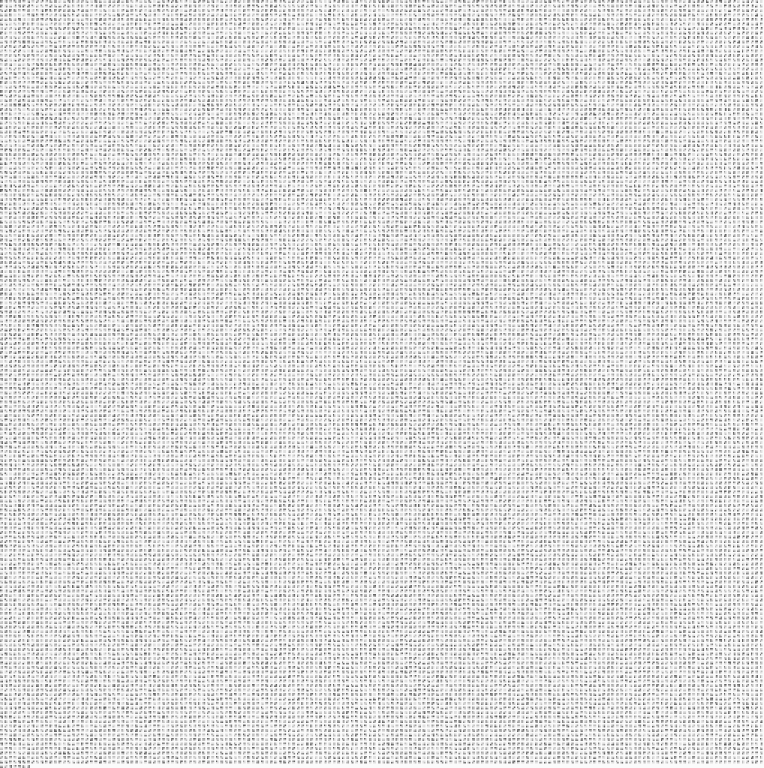
Reproduce this pattern procedurally as a WebGL 2 fragment shader.

```glsl
#version 300 es
precision highp float;

uniform vec2 u_resolution;
out vec4 fragColor;

float hash(vec2 p) {
    return fract(sin(dot(p, vec2(127.1, 311.7))) * 43758.5453);
}

// Five ink greys, the lighter ones more frequent
float inkGrey(float pick) {
    float level = step(0.065, pick) + step(0.195, pick)
                + step(0.39, pick) + step(0.63, pick);
    return 0.40 + 0.12 * level;
}

// Share of a pixel-wide box that lies inside the unit square at corner
float squareCoverage(vec2 pos, vec2 corner, vec2 pixel) {
    vec2 low = max(pos - 0.5 * pixel, corner);
    vec2 high = min(pos + 0.5 * pixel, corner + 1.0);
    vec2 overlap = max(high - low, 0.0) / pixel;
    return overlap.x * overlap.y;
}

void main() {
    // Grid of small squares, three per repeat, counted from the top left
    vec2 squares = vec2(510.0, 512.0);
    vec2 pixel = squares / u_resolution;
    vec2 pos = gl_FragCoord.xy * pixel;
    pos.y = squares.y - pos.y;

    vec2 cell = floor(pos / 3.0);
    vec2 local = pos - cell * 3.0;

    // The last row stops after a few marks
    float filled = cell.y < 170.0 || cell.x < 7.0 ? 1.0 : 0.0;

    // Each mark is two by two squares of random grey, then a gap
    float grey = 0.985;
    float paper = grey;
    for (int j = 0; j < 2; j++) {
        for (int i = 0; i < 2; i++) {
            vec2 corner = vec2(i, j);
            float ink = inkGrey(hash(cell * 2.0 + corner));
            grey += (ink - paper) * squareCoverage(local, corner, pixel) * filled;
        }
    }

    fragColor = vec4(vec3(grey), 1.0);
}
```
